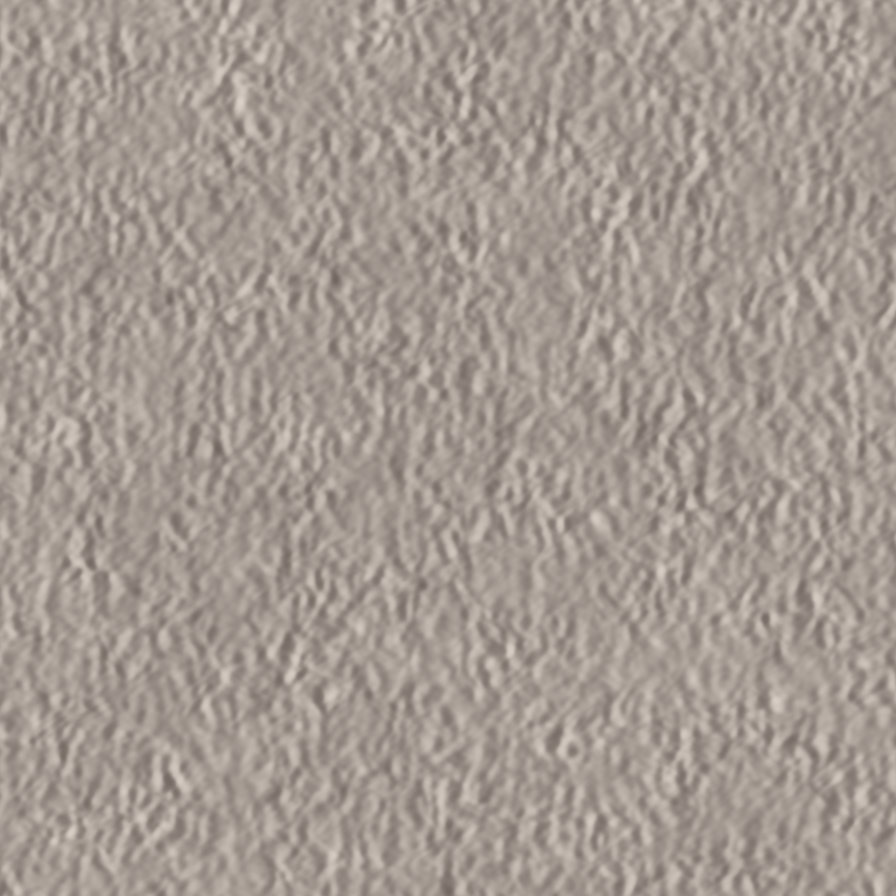
This texture is drawn by a Shadertoy shader. Its source:

```glsl
// Rough grey-beige plaster: small raised grains on a softly uneven ground.
// A height field of gradient noise is lit from the right by comparing
// the heights on both sides of each point along the light direction.

const float TAU = 6.2831853;
const vec3 PLASTER = vec3(0.643, 0.602, 0.573);
const vec3 RELIEF_TINT = vec3(1.0, 1.0, 0.98);

float hash(vec2 cell) {
    return fract(sin(dot(cell, vec2(127.1, 311.7))) * 43758.5453);
}

// Dot product of a random unit gradient with the offset from its corner
float cornerSlope(vec2 cell, vec2 offset) {
    float angle = TAU * hash(cell);
    return dot(vec2(cos(angle), sin(angle)), offset);
}

// Gradient noise, roughly -0.7 to 0.7
float gradientNoise(vec2 p) {
    vec2 cell = floor(p);
    vec2 f = fract(p);
    vec2 u = f * f * f * (f * (f * 6.0 - 15.0) + 10.0);
    vec2 e = vec2(1.0, 0.0);
    float low = mix(cornerSlope(cell, f),
                    cornerSlope(cell + e.xy, f - e.xy), u.x);
    float high = mix(cornerSlope(cell + e.yx, f - e.yx),
                     cornerSlope(cell + e.xx, f - e.xx), u.x);
    return mix(low, high, u.y);
}

mat2 rotation(float angle) {
    float c = cos(angle), s = sin(angle);
    return mat2(c, s, -s, c);
}

// Rounded grains of two sizes, scattered larger lumps and fine roughness
float plasterHeight(vec2 p) {
    float grains = gradientNoise(p * vec2(60.0, 46.0) + 11.3);
    float crumbs = gradientNoise(rotation(0.5) * p * vec2(78.0, 64.0) + 29.6);
    float lumps = gradientNoise(rotation(-0.4) * p * vec2(38.0, 32.0) + 47.9);
    float fine = gradientNoise(rotation(0.9) * p * vec2(118.0, 100.0) + 83.1);
    return grains + 0.6 * crumbs + 0.25 * fine
         + 0.7 * smoothstep(0.05, 0.6, lumps);
}

// Height difference across a point, positive where it faces the light
float litSlope(vec2 p, vec2 lightStep) {
    return plasterHeight(p - lightStep) - plasterHeight(p + lightStep);
}

// Broad unevenness of tone, from wide stains down to clusters of grains
float stainTone(vec2 p) {
    return 0.025 * gradientNoise(p * 4.0 + 19.6)
         + 0.035 * gradientNoise(p * 11.0 + 3.8)
         + 0.055 * gradientNoise(p * 27.0 + 61.5);
}

void mainImage(out vec4 fragColor, in vec2 fragCoord) {
    vec2 uv = fragCoord / iResolution.y;

    // Lean the grains slightly and bend them so their outlines vary
    vec2 bend = vec2(gradientNoise(uv * 23.0 + 5.7),
                     gradientNoise(uv * 23.0 + 71.2));
    vec2 p = rotation(0.1) * uv + 0.005 * bend;

    // Relief lit from the right, stronger in some patches than in others
    float patchStrength = 1.0 + 0.9 * gradientNoise(uv * 12.0 + 31.4);
    vec2 lightStep = 0.0036 * vec2(0.99, 0.12);
    float slope = patchStrength * litSlope(p, lightStep);
    float relief = 0.21 * tanh(0.95 * slope);

    fragColor = vec4(PLASTER + (relief + stainTone(uv)) * RELIEF_TINT, 1.0);
}
```
